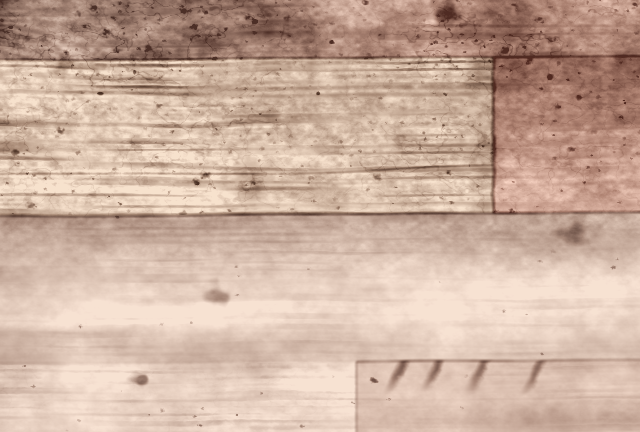
Reproduce this texture procedurally as a WebGL 2 fragment shader.

```glsl
#version 300 es
precision highp float;
uniform vec2 u_resolution;
out vec4 fragColor;

float hash(vec2 p) {
    return fract(sin(dot(p, vec2(127.1, 311.7))) * 43758.5453);
}

float noise(vec2 p) {
    vec2 i = floor(p), f = fract(p);
    f = f * f * (3.0 - 2.0 * f);
    return mix(mix(hash(i), hash(i + vec2(1, 0)), f.x),
               mix(hash(i + vec2(0, 1)), hash(i + vec2(1, 1)), f.x), f.y);
}

float fbm(vec2 p) {
    float sum = 0.0, weight = 0.533;
    for (int i = 0; i < 4; i++) {
        sum += weight * noise(p);
        p = mat2(0.96, 0.28, -0.28, 0.96) * p * 2.03 + 17.3;
        weight *= 0.5;
    }
    return sum;
}

float line(float d, float width) {
    return 1.0 - smoothstep(0.0, width, abs(d));
}

// Soft ragged spots, at most one per grid cell
float spots(vec2 p, float cells, float share, float radius) {
    vec2 q = p * cells, cell = floor(q);
    float ragged = 0.7 * radius * (noise(q * 2.0 / radius) - 0.5);
    float cover = 0.0;
    for (int j = -1; j <= 1; j++) {
        for (int i = -1; i <= 1; i++) {
            vec2 id = cell + vec2(i, j);
            vec2 centre = id + vec2(hash(id + cells), hash(id + 41.7));
            float r = radius * mix(0.4, 1.0, hash(id + 9.2));
            float d = length((q - centre) * vec2(0.75, 1.0)) + ragged;
            float depth = mix(0.4, 1.0, hash(id + 3.3)) * step(hash(id + 23.1), share);
            cover = max(cover, depth * (1.0 - smoothstep(0.1 * r, r, d)));
        }
    }
    return cover;
}

void main() {
    vec2 p = gl_FragCoord.xy / u_resolution * vec2(1.48, 1.0);
    float x = p.x;
    float y = p.y - 0.007 * x + 0.004 * (noise(vec2(x * 5.0, 3.0)) - 0.5);
    float focus = smoothstep(0.3, 0.65, y);

    // Planks: tone, pinkness, grain strength, wear
    float across = smoothstep(0.1, 1.3, x);
    float v = clamp((y - 0.499) / 0.361, 0.0, 1.0);
    float w = clamp((y - 0.157) / 0.342, 0.0, 1.0);
    vec4 top = vec4(mix(0.34, 0.53, across), mix(0.1, 0.9, across), 0.16, 1.0);
    vec4 cream = vec4(0.95 - 0.08 * v - 0.12 * x * v, 0.0, 0.2 + 0.3 * v, 0.4 + 0.6 * v);
    vec4 rose = vec4(mix(0.75, 0.4, v), 1.1, 0.1, 0.45);
    vec4 pale = vec4(0.93 - 0.3 * smoothstep(0.35, 1.0, w)
                     - 0.1 * (1.0 - smoothstep(0.1, 0.35, w)), 0.0, 0.07, 0.04);
    vec4 lowLeft = vec4(0.95, 0.0, 0.13, 0.12);
    vec4 lowRight = vec4(0.78, 0.2, 0.06, 0.04);

    float isRose = smoothstep(1.137, 1.145, x);
    float isLowRight = smoothstep(0.819, 0.829, x);
    float aboveLow = smoothstep(0.152, 0.162, y);
    float aboveMid = smoothstep(0.496, 0.502, y);
    float aboveTop = smoothstep(0.857, 0.863, y);
    vec4 plank = mix(mix(lowLeft, lowRight, isLowRight), pale, aboveLow);
    plank = mix(plank, mix(cream, rose, isRose), aboveMid);
    plank = mix(plank, top, aboveTop);
    float isCream = aboveMid * (1.0 - aboveTop) * (1.0 - isRose);

    // Stains and mottling
    float blotch = fbm(p * vec2(5.0, 7.0) + 4.0);
    float patches = smoothstep(0.35, 0.65, fbm(p * vec2(5.0, 9.0) + 30.0));
    float mottle = fbm(p * vec2(32.0, 40.0)) - 0.5;
    float speckle = fbm(p * vec2(75.0, 95.0) + 50.0) - 0.5;
    float tone = plank.x + (blotch - 0.5) * mix(0.32, 0.85, aboveTop);
    tone += mottle * mix(0.16, 0.3, focus) + speckle * mix(0.08, 0.4, focus);

    // Long thin grain lines, gently warped and worn through by the speckle
    float warp = 0.03 * fbm(p * vec2(1.6, 5.0));
    float band = noise(vec2(x * 1.5 + 8.0, (y + warp) * 30.0));
    float fine = noise(vec2(x * 3.0, (y + warp) * 120.0));
    float hair = noise(vec2(x * 5.0 + 3.0, (y + warp) * 190.0));
    float grain = smoothstep(0.5, 0.95, fine + 0.5 * speckle) + 0.5 * (hair - 0.4);
    tone -= plank.z * grain * (0.4 + 0.8 * patches);
    tone -= (band - 0.5) * 0.1;

    // Swirling figure at the worn end of the top plank
    float swirl = sin(60.0 * fbm(p * vec2(3.0, 5.0)) + y * 150.0 + x * 40.0);
    tone -= 0.08 * swirl * aboveTop * (1.0 - smoothstep(0.3, 0.9, x));

    // Hairline cracks, pits and knots
    float crack = line(fbm(p * vec2(13.0, 19.0) + 12.0) - 0.5, 0.03);
    float branch = line(fbm(p * vec2(22.0, 26.0) + 71.0) - 0.48, 0.04);
    tone -= (0.2 * crack + 0.15 * branch) * (0.25 + 0.75 * patches) * plank.w;
    tone -= 0.75 * spots(p, 19.0, 0.32 * plank.w * plank.w, 0.2);
    tone -= 0.6 * spots(p, 45.0, 0.36 * plank.w, 0.27) * (0.4 + 0.6 * patches);
    float knots = spots(p, 3.6, 0.28, 0.15);
    tone -= knots * (0.3 + 0.9 * fbm(p * vec2(30.0, 45.0))) * mix(0.6, 0.9, focus);
    float stain = 1.0 - smoothstep(0.0, 0.075, length((p - vec2(0.58, 0.58)) * vec2(1.4, 1.0)));
    tone -= stain * (0.25 + 0.8 * mottle + 0.8 * speckle);
    float split = y - 0.595 - 0.012 * smoothstep(0.6, 1.2, x) - 0.003 * sin(x * 7.0);
    tone -= 0.42 * line(split, 0.005) * isCream * (0.3 + 0.7 * noise(vec2(x * 11.0, 1.0)));

    // Slanted smudges hanging below the lowest seam
    for (int i = 0; i < 4; i++) {
        float k = float(i);
        float start = 0.9 + 0.11 * k + 0.04 * hash(vec2(k, 5.0));
        float reach = smoothstep(0.09, 0.15, y + 0.03 * hash(vec2(k, 8.0)));
        float smudge = line(x - start - 0.5 * (y - 0.157) + 0.015 * mottle, 0.019);
        tone -= 0.5 * smudge * reach * (1.0 - aboveLow) * (0.3 + blotch);
    }

    // Seams and end joints
    float breakup = 0.35 + 0.65 * noise(vec2(x * 18.0, y * 18.0));
    tone -= 0.55 * line(y - 0.860, 0.006) * breakup;
    tone -= 0.65 * line(y - 0.499, 0.007) * breakup;
    tone -= mix(0.06, 0.35, isLowRight) * line(y - 0.157, 0.007) * breakup;
    tone -= 0.65 * line(x - 1.141 + 0.008 * mottle, 0.008) * aboveMid * (1.0 - aboveTop) * breakup;
    tone -= 0.25 * line(x - 0.824, 0.007) * (1.0 - aboveLow) * breakup;
    tone -= 0.25 * line(x - 1.125, 0.05) * isCream * patches;

    // Tone to colour
    tone = clamp(tone + 0.02, 0.0, 1.0);
    vec3 color = mix(vec3(0.29, 0.19, 0.16), vec3(0.65, 0.53, 0.47), min(tone / 0.52, 1.0));
    color = mix(color, vec3(0.97, 0.885, 0.825), max(tone - 0.52, 0.0) / 0.48);
    color += plank.y * vec3(0.025, -0.025, -0.03) + isCream * vec3(0.0, 0.0, -0.02);
    fragColor = vec4(color, 1.0);
}
```
